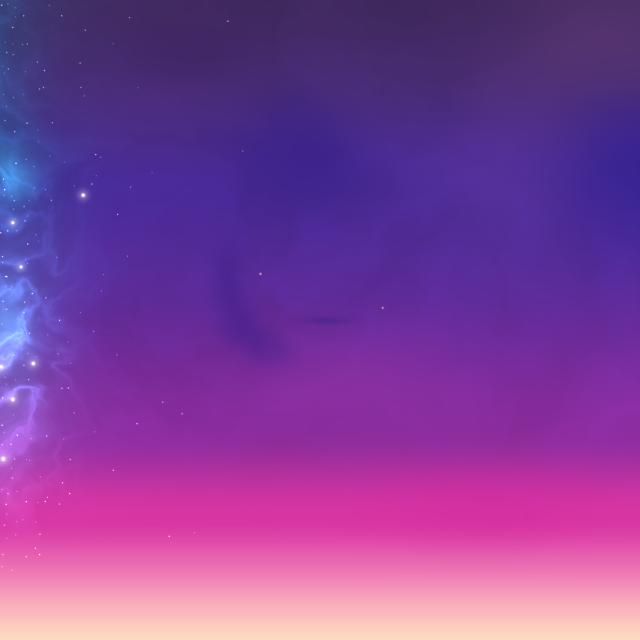
Give the GLSL for this background, as a Shadertoy shader.

```glsl
// Draws a violet night sky fading to a pink and peach horizon, with a cyan nebula and stars at the left.

vec2 hash2(vec2 cell) {
    uvec2 q = uvec2(ivec2(cell)) * uvec2(1597u, 3812u) + uvec2(7919u, 104729u);
    uint n = (q.x ^ (q.y * 2654u)) * 747796405u;
    n = ((n >> 15u) ^ n) * 277803737u;
    n ^= n >> 16u;
    return vec2(float(n & 65535u), float(n >> 16u)) / 65535.0;
}

// Gradient noise, roughly -0.7 to 0.7
float gradientDot(vec2 cell, vec2 offset) {
    float angle = 6.2832 * hash2(cell).x;
    return dot(vec2(cos(angle), sin(angle)), offset);
}

float noise(vec2 p) {
    vec2 i = floor(p), f = p - i;
    vec2 u = f * f * f * (f * (f * 6.0 - 15.0) + 10.0);
    vec2 e = vec2(1.0, 0.0);
    return mix(mix(gradientDot(i, f), gradientDot(i + e, f - e), u.x),
               mix(gradientDot(i + e.yx, f - e.yx), gradientDot(i + 1.0, f - 1.0), u.x), u.y);
}

float fbm(vec2 p) {
    float sum = 0.0, amplitude = 0.6;
    for (int i = 0; i < 5; i++) {
        sum += amplitude * noise(p);
        p = mat2(1.6, 1.2, -1.2, 1.6) * p + 3.7;
        amplitude *= 0.5;
    }
    return sum;
}

// Soft elliptical patch
float blob(vec2 p, vec2 centre, vec2 radius) {
    vec2 d = (p - centre) / radius;
    return exp(-dot(d, d));
}

// Vertical gradient, from horizon to zenith
vec3 skyGradient(float h) {
    vec3 c = mix(vec3(0.99, 0.87, 0.75), vec3(0.98, 0.68, 0.74), smoothstep(-0.01, 0.066, h));
    c = mix(c, vec3(0.93, 0.46, 0.71), smoothstep(0.045, 0.12, h));
    c = mix(c, vec3(0.85, 0.21, 0.64), smoothstep(0.095, 0.19, h));
    c = mix(c, vec3(0.54, 0.17, 0.61), smoothstep(0.19, 0.335, h));
    c = mix(c, vec3(0.35, 0.17, 0.60), smoothstep(0.31, 0.59, h));
    c = mix(c, vec3(0.28, 0.16, 0.58), smoothstep(0.54, 0.72, h));
    c = mix(c, vec3(0.28, 0.17, 0.45), smoothstep(0.71, 0.89, h));
    return mix(c, vec3(0.25, 0.16, 0.37), smoothstep(0.86, 1.0, h));
}

// Tiny scattered stars that thin out away from the left edge
float starDust(vec2 p, float scale, float pixel) {
    vec2 cell = floor(p * scale);
    vec2 place = hash2(cell), trait = hash2(cell + 71.0);
    vec2 star = (cell + 0.2 + 0.6 * place) / scale;
    float present = step(trait.x, 0.55 * exp(-star.x * 13.0) * smoothstep(0.05, 0.2, star.y));
    float size = max(0.0011, 0.6 * pixel);
    return present * (0.2 + 0.6 * trait.y * trait.y) * blob(p, star, vec2(size));
}

void mainImage(out vec4 fragColor, in vec2 fragCoord) {
    vec2 p = fragCoord / iResolution.xy;
    float pixel = 1.0 / min(iResolution.x, iResolution.y);

    // Warped cloud field
    vec2 warp = vec2(fbm(p * 3.0 + 2.3), fbm(p * 3.0 + 9.1));
    float cloud = fbm(p * vec2(3.5, 4.5) + 1.8 * warp);
    float upper = smoothstep(0.12, 0.42, p.y);
    vec3 col = skyGradient(p.y + 0.035 * cloud * upper);
    col *= 1.0 + 0.18 * cloud * upper;

    // Broad light and dark areas of the sky
    vec2 q = p + 0.07 * warp;
    col = mix(col, vec3(0.35, 0.21, 0.44), 0.75 * blob(q, vec2(0.95, 0.93), vec2(0.18, 0.12)));
    col = mix(col, vec3(0.38, 0.22, 0.64), 0.5 * blob(q, vec2(0.78, 0.72), vec2(0.17, 0.11)));
    col = mix(col, vec3(0.20, 0.13, 0.57), 0.75 * blob(q, vec2(1.02, 0.72), vec2(0.12, 0.11)));
    col = mix(col, vec3(0.21, 0.13, 0.55), 0.55 * blob(q, vec2(0.46, 0.77), vec2(0.09, 0.08)));
    col = mix(col, vec3(0.23, 0.13, 0.36), 0.5 * blob(q, vec2(0.28, 0.92), vec2(0.12, 0.05)));
    col = mix(col, vec3(0.32, 0.18, 0.54), 0.4 * blob(q, vec2(0.22, 0.83), vec2(0.12, 0.07)));
    col = mix(col, vec3(0.57, 0.20, 0.65), 0.5 * blob(q, vec2(0.54, 0.39), vec2(0.15, 0.08)));
    col = mix(col, vec3(0.82, 0.15, 0.61), 0.4 * blob(q, vec2(0.75, 0.22), vec2(0.15, 0.06)));

    // Dark curved lane and short streak
    vec2 lane = q - vec2(0.49, 0.60);
    float arc = exp(-pow((length(lane) - 0.15) / 0.025, 2.0));
    arc *= smoothstep(0.02, -0.1, lane.x) * smoothstep(0.07, -0.02, lane.y);
    float streak = blob(p + 0.012 * warp, vec2(0.51, 0.502), vec2(0.035, 0.006));
    col = mix(col, vec3(0.24, 0.12, 0.54), 0.5 * arc + 0.45 * streak);

    // Left nebula: a blue wash with bright ridged filaments
    float reach = exp(-pow(max(p.x + 0.08 * warp.x, 0.0) / 0.085, 1.5));
    float body = smoothstep(0.12, 0.32, p.y);
    vec3 gas = mix(vec3(0.66, 0.46, 0.86), vec3(0.30, 0.55, 0.82), smoothstep(0.25, 0.50, p.y));
    gas = mix(gas, vec3(0.14, 0.36, 0.56), smoothstep(0.55, 0.78, p.y));
    col = mix(col, gas, reach * body * clamp(0.40 + 0.5 * cloud, 0.0, 1.0));
    float ridge = pow(1.0 - min(abs(fbm(p * 9.0 + 2.0 * warp)) * 2.2, 1.0), 4.0);
    float glow = 0.25 + 0.6 * blob(p, vec2(0.02, 0.46), vec2(0.09, 0.13))
               + 0.3 * blob(p, vec2(0.01, 0.73), vec2(0.04, 0.04));
    col += gas * ridge * reach * body * glow * 0.7;
    col += vec3(0.10, 0.26, 0.28) * blob(q, vec2(0.01, 0.48), vec2(0.04, 0.05));
    col += vec3(0.02, 0.18, 0.14) * blob(q, vec2(0.01, 0.73), vec2(0.035, 0.035));

    // Fine star dust in two sizes of grid
    col += vec3(0.75, 0.85, 1.0) * (starDust(p, 34.0, pixel) + starDust(p + 0.003, 57.0, pixel));

    // Main stars: position and core radius
    const vec3 stars[9] = vec3[9](
        vec3(0.130, 0.695, 0.0026), vec3(0.020, 0.652, 0.0023), vec3(0.033, 0.583, 0.0021),
        vec3(0.052, 0.432, 0.0028), vec3(0.020, 0.376, 0.0030), vec3(0.005, 0.283, 0.0032),
        vec3(0.002, 0.427, 0.0030), vec3(0.407, 0.572, 0.0018), vec3(0.598, 0.519, 0.0016));
    for (int i = 0; i < 9; i++) {
        vec3 s = stars[i];
        float isPink = step(0.3, s.x);
        vec3 tint = mix(vec3(1.0, 0.96, 1.0), vec3(0.95, 0.58, 0.78), isPink);
        float halo = (1.0 - isPink) * 0.35 * blob(p, s.xy, vec2(3.2 * s.z));
        col = mix(col, tint, min(blob(p, s.xy, vec2(max(s.z, 0.7 * pixel))) + halo, 1.0));
    }

    fragColor = vec4(clamp(col, 0.0, 1.0), 1.0);
}
```
